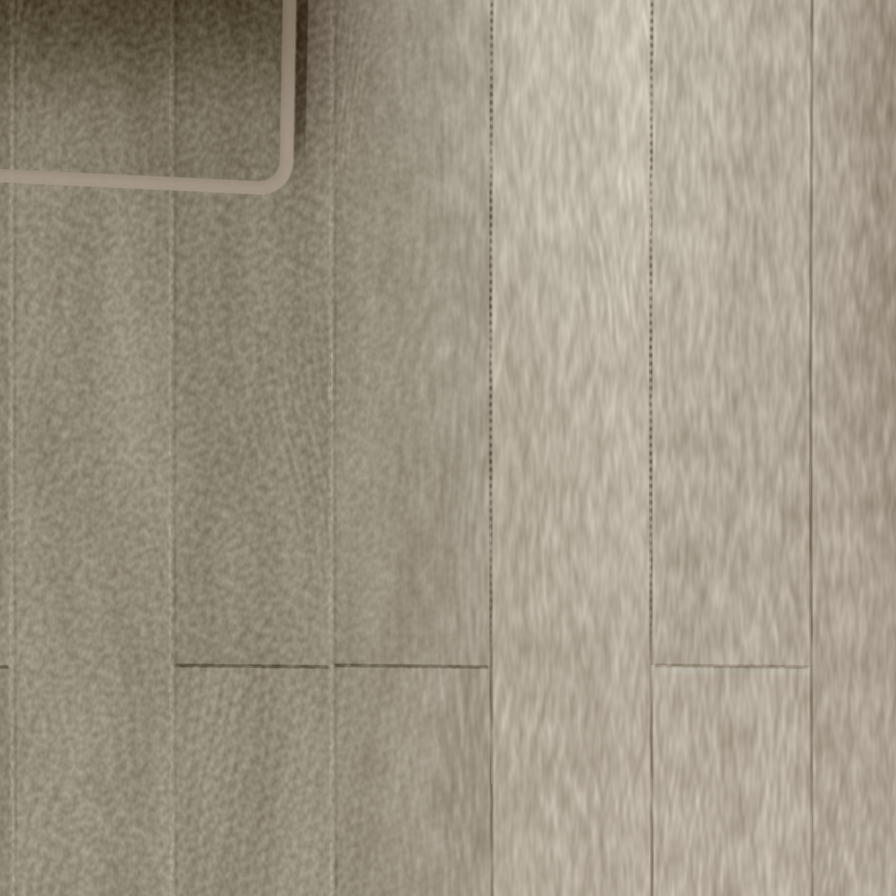
Write a WebGL 2 fragment shader that draws this texture.

```glsl
#version 300 es
precision highp float;
// Weathered grey oak planks in uneven daylight, with a rounded metal frame in one corner.

uniform vec2 u_resolution;
out vec4 fragColor;

vec2 gradientAt(vec2 cell) {
  float h = fract(sin(dot(cell, vec2(127.1, 311.7))) * 43758.55);
  return vec2(cos(h * 6.2832), sin(h * 6.2832));
}

// Gradient noise, roughly -0.7 to 0.7
float noise(vec2 p) {
  vec2 i = floor(p), f = p - i;
  vec2 w = f * f * f * (f * (f * 6.0 - 15.0) + 10.0);
  float a = dot(gradientAt(i), f);
  float b = dot(gradientAt(i + vec2(1, 0)), f - vec2(1, 0));
  float c = dot(gradientAt(i + vec2(0, 1)), f - vec2(0, 1));
  float d = dot(gradientAt(i + vec2(1, 1)), f - vec2(1, 1));
  return mix(mix(a, b, w.x), mix(c, d, w.x), w.y);
}

float stroke(float dist, float halfWidth) {
  float soft = max(0.0012, 0.7 / u_resolution.y);
  return 1.0 - smoothstep(halfWidth - soft, halfWidth + soft, abs(dist));
}

float roundedBox(vec2 p, vec2 halfSize, float radius) {
  vec2 q = abs(p) - halfSize + radius;
  return length(max(q, 0.0)) + min(max(q.x, q.y), 0.0) - radius;
}

// Broad light: dull on the left, a pale glow upper right, dim at the far right
vec3 daylight(vec2 uv) {
  vec3 light = mix(vec3(0.565, 0.535, 0.465), vec3(0.66, 0.625, 0.565), smoothstep(0.25, 0.72, uv.x));
  light += vec3(0.035, 0.03, 0.03) * smoothstep(0.54, 0.556, uv.x);
  vec2 glow = (uv - vec2(0.67, 0.97)) / vec2(0.19, 0.42);
  light += vec3(0.055, 0.07, 0.07) * exp(-dot(glow, glow));
  light -= vec3(0.07, 0.075, 0.075) * smoothstep(0.9, 1.0, uv.x) * smoothstep(0.0, 0.6, uv.y);
  light -= 0.05 * smoothstep(0.55, 0.95, uv.y) * (1.0 - smoothstep(0.2, 0.5, uv.x));
  return light;
}

// Blend of diagonal speckle, long pores and arched growth rings
float woodGrain(vec2 uv, float across, float seed) {
  vec2 p = uv + vec2(seed * 3.7, seed * 1.9);
  float sway = noise(p * vec2(12.0, 4.0));
  float speckle = noise(vec2(p.x * 110.0 - p.y * 65.0, p.x * 50.0 + p.y * 95.0));
  speckle += 0.6 * noise(p * vec2(230.0, 170.0));
  float pores = noise(vec2(p.x * 125.0 + sway * 2.0, p.y * 23.0));
  pores += 0.6 * noise(vec2(p.x * 220.0, p.y * 55.0));
  float grain = mix(speckle * 0.085, pores * 0.1, smoothstep(0.3, 0.62, uv.x));

  float offset = across - 0.5 + 0.25 * sin(seed * 2.4);
  float rings = sin(6.2832 * (19.0 * offset * offset + uv.y * 15.0 + sway * 2.4));
  float patches = smoothstep(-0.1, 0.4, noise(p * vec2(9.0, 3.5) + 4.0));
  grain += rings * patches * 0.022 * (0.7 + pores);
  return grain + 0.05 * noise(p * vec2(18.0, 3.0)) + 0.025 * noise(p * vec2(35.0, 9.0));
}

void main() {
  vec2 uv = gl_FragCoord.xy / u_resolution;

  // Planks
  float plank = (uv.x - 0.0133 + 0.0015 * sin(uv.y * 3.0)) / 0.1786;
  float column = floor(plank), across = fract(plank);
  float hasJoint = step(0.5, mod(column, 3.0)) * step(column, 4.5);
  float jointDist = uv.y - 0.2565 + 0.002 * (across - 0.5);
  float board = column + 11.0 * hasJoint * step(jointDist, 0.0);
  vec3 color = daylight(uv) + 0.014 * sin(board * 4.3 + 1.0);
  color += woodGrain(uv, across, board) * vec3(1.0, 1.02, 1.04);

  // Long seams: pale and worn on the left, dark and beaded on the right
  float nearest = floor(plank + 0.5);
  float seamDist = (plank - nearest) * 0.1786;
  float darkSeam = step(2.5, nearest);
  float wear = 0.75 + 0.6 * noise(vec2(nearest * 5.3, uv.y * 14.0));
  float beads = 0.65 + 0.35 * sin(uv.y * 690.0) * smoothstep(0.2, 0.5, uv.y) * step(nearest, 4.5);
  color -= darkSeam * stroke(seamDist, 0.0017) * beads * wear * vec3(0.30, 0.31, 0.31);
  color += darkSeam * stroke(seamDist - 0.004, 0.0012) * wear * 0.035;
  color += (1.0 - darkSeam) * stroke(seamDist, 0.0022) * wear * (0.055 + 0.02 * sin(uv.y * 690.0));
  color -= (1.0 - darkSeam) * stroke(seamDist - 0.005, 0.0015) * wear * 0.05;

  // End joints, with a cool chalky edge on the rightmost board
  float chalk = hasJoint * step(3.5, column);
  float jointSpan = hasJoint * smoothstep(0.01, 0.04, across) * (1.0 - smoothstep(0.97, 0.995, across));
  float jointWear = 0.8 + 0.6 * noise(vec2(uv.x * 60.0, 3.0));
  color -= jointSpan * stroke(jointDist, 0.002) * jointWear * mix(0.2, 0.13, chalk);
  color += chalk * jointSpan * stroke(jointDist + 0.006, 0.003) * jointWear * vec3(0.0, 0.025, 0.03);

  // Frame: shaded floor inside, soft shadow beside it, pale rounded rim
  vec2 framePoint = vec2(uv.x + 0.018 * (1.0 - uv.y), uv.y + 0.047 * uv.x);
  float frame = roundedBox(framePoint - vec2(-0.673, 1.8), vec2(1.0), 0.035);
  float inside = 1.0 - smoothstep(-0.012, 0.0, frame);
  color -= inside * (0.035 + 0.22 * smoothstep(0.84, 1.03, uv.y)) * vec3(0.9, 0.93, 0.95);
  float beside = smoothstep(0.315, 0.33, uv.x) * exp(-max(uv.x - 0.33, 0.0) * 13.0);
  color -= beside * smoothstep(0.74, 1.0, uv.y) * vec3(0.19, 0.21, 0.19);
  color -= stroke(frame - 0.011, 0.006) * smoothstep(0.79, 0.87, uv.y) * 0.13;
  vec3 rim = mix(vec3(0.64, 0.59, 0.53), vec3(0.53, 0.48, 0.41), smoothstep(0.82, 1.0, uv.y));
  rim += 0.035 * smoothstep(-0.012, -0.002, frame) - 0.03;
  color = mix(color, rim, stroke(frame + 0.004, 0.0075) * 0.9);

  fragColor = vec4(clamp(color, 0.0, 1.0), 1.0);
}
```
